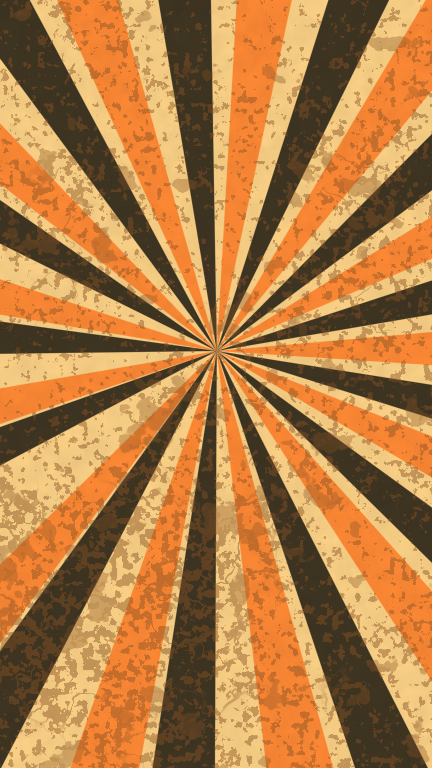
Reproduce this background procedurally as a WebGL 1 fragment shader.

```glsl
precision highp float;
uniform vec2 u_resolution;

float hash(vec2 p) {
  vec3 q = fract(vec3(p.xyx) * 0.1031);
  q += dot(q, q.yzx + 33.33);
  return fract((q.x + q.y) * q.z);
}

float noise(vec2 p) {
  vec2 i = floor(p), f = fract(p);
  f = f * f * (3.0 - 2.0 * f);
  return mix(mix(hash(i), hash(i + vec2(1.0, 0.0)), f.x),
             mix(hash(i + vec2(0.0, 1.0)), hash(i + 1.0), f.x), f.y);
}

float fbm(vec2 p) {
  float sum = 0.0, weight = 0.533;
  for (int i = 0; i < 4; i++) {
    sum += weight * noise(p);
    p = mat2(1.6, 1.2, -1.2, 1.6) * p + 17.3;
    weight *= 0.5;
  }
  return sum;
}

// Coverage of a wedge, all arguments in degrees
float wedge(float angle, float halfWidth, float soft) {
  return 1.0 - smoothstep(halfWidth - soft, halfWidth + soft, abs(angle));
}

float glow(vec2 p, vec2 center, vec2 size) {
  vec2 d = (p - center) / size;
  return exp(-dot(d, d));
}

// Amount of worn speckle, crack and blotch
float wear(vec2 p) {
  vec2 q = p + 20.0;
  float region = fbm(q * 5.0) - 0.5;
  float worn = glow(p, vec2(0.02, 0.38), vec2(0.17, 0.16))
             + glow(p, vec2(-0.2, 0.27), vec2(0.12, 0.1))
             + 0.6 * glow(p, vec2(-0.05, -0.28), vec2(0.28, 0.22));
  float density = 0.35 * region + 0.07 * worn;
  float flecks = smoothstep(0.62, 0.68, fbm(q * 135.0) + density);
  float blotches = smoothstep(0.69, 0.72, fbm(q * 27.0) + 0.5 * density);
  float crackLine = abs(fbm(q * 19.0 + 0.15 * fbm(q * 90.0)) - 0.5);
  float cracks = (1.0 - smoothstep(0.008, 0.022, crackLine))
               * smoothstep(0.04, 0.1, density);
  return max(flecks, max(0.75 * blotches, cracks));
}

void main() {
  vec2 p = (gl_FragCoord.xy - 0.5 * u_resolution) / u_resolution.y;
  vec2 ray = p - vec2(0.001, 0.043);
  float radius = max(length(ray), 0.001);
  float soft = degrees(max(0.001, 0.7 / u_resolution.y) / radius);

  // Thirteen pairs of rays, with one wide gap at the lower left
  float angle = mod(degrees(atan(ray.y, ray.x + 1e-6)) - 216.0, 360.0) - 22.4;
  float index = clamp(floor((angle + 19.0) / 27.1), 0.0, 12.0);
  float local = angle - 27.1 * index;
  float orangeShift = 9.4 + 4.0 * sin(3.14159 * index / 12.0);
  float orangeRay = wedge(local + orangeShift, 4.4, soft);
  float darkRay = wedge(local, 4.25, soft);

  vec3 cream = vec3(0.955, 0.795, 0.51);
  vec3 orange = vec3(0.965, 0.52, 0.2);
  vec3 dark = vec3(0.24, 0.2, 0.13);
  vec3 color = mix(cream, orange, orangeRay);
  color = mix(color, dark, darkRay);

  // Blended hub
  color = mix(color, vec3(0.72, 0.5, 0.28), 0.7 * (1.0 - smoothstep(0.002, 0.012, radius)));

  // Brown wear and faint paper mottling
  color = mix(color, vec3(0.53, 0.32, 0.14), 0.45 * wear(p));
  color *= 1.0 + 0.08 * (fbm(p * 60.0 + 90.0) - 0.5);
  gl_FragColor = vec4(color, 1.0);
}
```
